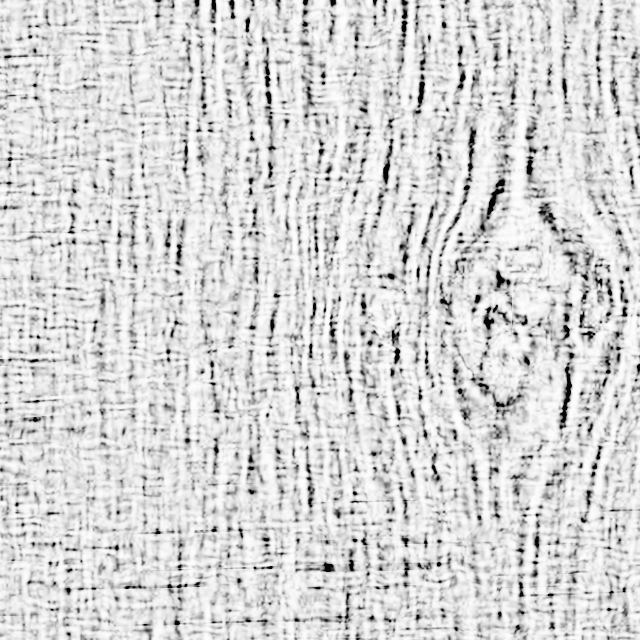
This texture map is drawn by a WebGL 2 fragment shader. Its source:

```glsl
#version 300 es
precision highp float;
// Pale, high-contrast wood grain: upright broken streaks, woven scratches and a cluster of knots.
uniform vec2 u_resolution;
out vec4 fragColor;

const float INK = 0.108;           // darkness at the median
const float SKEW = 0.95;           // how fast the dark tail grows
const vec2 GRAIN_FREQ = vec2(92.0, 8.0);
const vec2 DASH_FREQ = vec2(125.0, 52.0);
const vec2 WEFT_FREQ = vec2(36.0, 180.0);
const vec2 WARP_FREQ = vec2(170.0, 34.0);
const float GRIT_FREQ = 225.0;
const vec2 FLAME_FREQ = vec2(21.0, 9.0);
const float FLAME_LEAN = 0.50;
const vec2 LENS_CENTER = vec2(0.80, 0.48);
const vec2 LENS_RADIUS = vec2(0.20, 0.22);
const float LENS_PUSH = 0.65;
const float KNOT_PUSH = 0.60;
const int KNOT_COUNT = 4;
// Knots as center and radii
const vec4 KNOTS[KNOT_COUNT] = vec4[](
    vec4(0.60, 0.51, 0.034, 0.070),
    vec4(0.78, 0.44, 0.050, 0.095),
    vec4(0.93, 0.52, 0.045, 0.095),
    vec4(0.82, 0.59, 0.055, 0.040));

// Integer hash to 0..1
float hash(ivec2 cell, uint seed) {
    uint h = uint(cell.x) * 1597334677u ^ uint(cell.y) * 3812015801u ^ seed * 2654435769u;
    h = (h ^ (h >> 16)) * 2146121005u;
    h = (h ^ (h >> 15)) * 2221713035u;
    h ^= h >> 16;
    return float(h >> 8) / 16777216.0;
}

// Signed value noise, scaled to about unit deviation
float noise(vec2 q, uint seed) {
    ivec2 c = ivec2(floor(q));
    vec2 f = fract(q);
    f = f * f * (3.0 - 2.0 * f);
    float low = mix(hash(c, seed), hash(c + ivec2(1, 0), seed), f.x);
    float high = mix(hash(c + ivec2(0, 1), seed), hash(c + ivec2(1, 1), seed), f.x);
    return (mix(low, high, f.y) - 0.5) * 4.66;
}

// Band-passed noise: each dark line has a light neighbour along the step
float relief(vec2 q, vec2 stride, uint seed) {
    return 0.75 * (noise(q, seed) - noise(q + stride, seed));
}

float bell(float x) {
    return exp(-x * x);
}

// Returns the cross-grain coordinate, ring coordinate, dark rim and knot coverage
vec4 bendGrain(vec2 p) {
    vec2 w = p + 0.007 * vec2(noise(p * 17.0, 1u), noise(p * 17.0, 2u));
    vec2 lens = (p - LENS_CENTER) / LENS_RADIUS;
    float across = p.x + 0.003 * noise(p * vec2(14.0, 9.0), 3u);
    across -= LENS_PUSH * (p.x - LENS_CENTER.x) * exp(-dot(lens, lens));

    float ring = 0.0;
    float rim = 0.0;
    float nearest = 9.0;
    for (int i = 0; i < KNOT_COUNT; i++) {
        vec2 offset = p - KNOTS[i].xy;
        across -= KNOT_PUSH * offset.x * bell(0.5 * length(offset / KNOTS[i].zw));
        float d = length((w - KNOTS[i].xy) / KNOTS[i].zw);
        if (d < nearest) {
            nearest = d;
            ring = d * KNOTS[i].z + float(i);
        }
        rim += bell((d - 1.0) / 0.13) * max(noise(p * 23.0, 4u), 0.0);
    }
    return vec4(across, ring, rim, 1.0 - smoothstep(0.6, 1.15, nearest));
}

// Torn dark strokes leaning around the knot cluster
float flames(vec2 p) {
    vec2 d = abs(p - LENS_CENTER);
    float lean = sqrt(d.x * d.x + 0.002) + FLAME_LEAN * sqrt(d.y * d.y + 0.001);
    float side = p.x < LENS_CENTER.x ? 0.0 : 5.0;
    float n = noise(vec2(lean, p.y) * FLAME_FREQ + side, 15u) + 0.25 * noise(p * 60.0, 16u);
    float stroke = bell(n / 0.25) - 0.6 * bell((n - 0.55) / 0.3);
    float region = bell(length((p - LENS_CENTER) / vec2(0.21, 0.23)));
    return stroke * region * smoothstep(-0.3, 1.2, noise(p * 12.0, 17u));
}

// Sparse, slightly tilted horizontal scratches
float scratches(vec2 p) {
    float y = p.y - 0.03 * p.x + 0.002 * noise(p * 5.0, 5u);
    float line = smoothstep(1.1, 1.9, noise(vec2(p.x * 3.5, y * 150.0), 6u));
    return line * (0.9 + 0.6 * noise(vec2(p.x * 45.0, y * 60.0), 7u));
}

void main() {
    vec2 p = gl_FragCoord.xy / u_resolution;
    vec4 bent = bendGrain(p);
    vec2 along = vec2(bent.x, p.y);
    vec2 around = vec2(bent.y, p.y);
    vec2 cloth = p + 0.002 * vec2(noise(p * 38.0, 18u), noise(p * 38.0, 19u));

    // Regional strengths: woven left and foot, strong grain elsewhere
    float grainy = smoothstep(0.12, 0.36, p.x + 0.03 * noise(p * 6.0, 8u));
    grainy *= mix(0.55, 1.0, smoothstep(0.08, 0.32, p.y));
    float scratchy = 1.0 - smoothstep(0.14, 0.36, p.y);
    scratchy = max(scratchy, 1.0 - smoothstep(0.06, 0.18, p.x));
    float contrast = mix(0.88, 1.0, grainy) + 0.06 * noise(p * 9.0, 9u);

    // Layers of grain and weave
    vec2 sideways = vec2(0.9, 0.0);
    float grain = mix(relief(along * GRAIN_FREQ, sideways, 10u),
                      relief(around * GRAIN_FREQ, sideways, 20u), bent.w);
    float dash = relief(along * DASH_FREQ, sideways, 11u);
    float weft = relief(cloth * WEFT_FREQ, vec2(0.0, 1.1), 12u);
    float warp = relief(cloth * WARP_FREQ, sideways, 13u);
    float grit = noise(cloth * GRIT_FREQ, 14u);
    float depth = mix(0.28, 0.72, grainy) * grain
                + mix(0.30, 0.50, grainy) * dash
                + mix(0.56, 0.36, grainy) * weft
                + mix(0.42, 0.30, grainy) * warp
                + (0.38 + 0.15 * bent.w) * grit;

    // Knot rims, torn strokes and scratches deepen the relief
    depth = depth * contrast + 0.9 * bent.z + 1.7 * flames(p);
    depth += 0.9 * scratchy * scratches(p);
    float tone = 1.0 - INK * exp(SKEW * depth);
    fragColor = vec4(vec3(clamp(tone, 0.02, 1.0)), 1.0);
}
```
